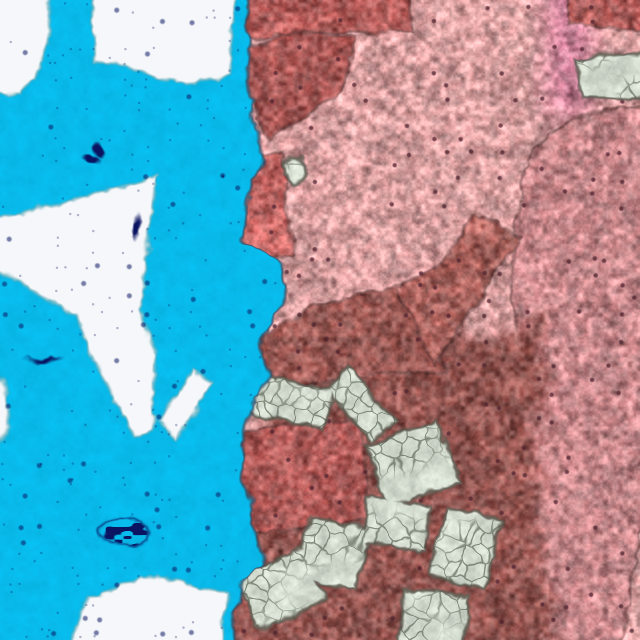
Reproduce this texture procedurally as a Shadertoy shader.

```glsl
// Thin section of a rock: blue resin with white voids beside mottled pink
// and brown grains with pale cracked crystals. Layered polygons and boxes are
// warped by value noise; noise, specks and cell cracks give the fine texture.

float hash(vec2 p) {
  vec3 q = fract(p.xyx * .1031);
  q += dot(q, q.yzx + 33.33);
  return fract((q.x + q.y) * q.z);
}

float noise(vec2 p) {
  vec2 i = floor(p), f = fract(p), o = vec2(1, 0);
  f *= f * (3. - 2. * f);
  return mix(mix(hash(i), hash(i + o), f.x),
             mix(hash(i + o.yx), hash(i + 1.), f.x), f.y);
}

float fbm(vec2 p) {
  return .5 * noise(p) + .3 * noise(p * 2.1 + 7.) + .2 * noise(p * 4.3 + 19.);
}

// Gap between the two nearest cell centres
float cracks(vec2 p) {
  float near = 9., next = 9.;
  for (int k = 0; k < 9; k++) {
    vec2 c = floor(p) + vec2(k % 3 - 1, k / 3 - 1);
    float d = distance(p, c + vec2(hash(c), hash(c + 41.)));
    next = min(next, max(near, d));
    near = min(near, d);
  }
  return next - near;
}

float specks(vec2 p, float share) {
  vec2 c = floor(p), o = .3 + .4 * vec2(hash(c + 3.), hash(c + 11.));
  return smoothstep(.24, .08, length(fract(p) - o)) * step(hash(c + 57.), share);
}

// Signed distance to a polygon with corners a to e
float poly(vec2 p, float ax, float ay, float bx, float by, float cx, float cy,
           float dx, float dy, float ex, float ey) {
  vec2 v[5] = vec2[5](vec2(ax, ay), vec2(bx, by), vec2(cx, cy), vec2(dx, dy), vec2(ex, ey));
  float m = 9., s = 1.;
  for (int i = 0; i < 5; i++) {
    vec2 g = v[(i + 4) % 5] - v[i], w = p - v[i];
    m = min(m, length(w - g * clamp(dot(w, g) / dot(g, g), 0., 1.)));
    bvec3 k = bvec3(w.y >= 0., w.y < g.y, g.x * w.y > g.y * w.x);
    if (all(k) || all(not(k))) s = -s;
  }
  return s * m;
}

float box(vec2 p, float x, float y, float rx, float ry, float turn) {
  float c = cos(turn), s = sin(turn);
  vec2 d = abs(mat2(c, -s, s, c) * (p - vec2(x, y))) - vec2(rx, ry);
  return max(d.x, d.y);
}

float oval(vec2 p, float x, float y, float rx, float ry) {
  return (length((p - vec2(x, y)) / vec2(rx, ry)) - 1.) * min(rx, ry);
}

float fill(float d) { return smoothstep(.003, -.003, d); }
float rim(float d) { return smoothstep(.005, 0., abs(d)); }

void grain(inout vec3 col, float d, vec3 tint) {
  col = mix(mix(col, tint, fill(d)), vec3(.36, .24, .24), .5 * rim(d));
}

// Left border of the rock by height
float rockEdge(float y) {
  float x[25] = float[25](.37, .366, .378, .412, .4, .392, .378, .377, .385,
    .4, .418, .41, .425, .445, .438, .378, .383, .395, .41, .405, .392, .383, .387, .388, .39);
  float t = clamp(y, 0., .999) * 24.;
  int i = int(t);
  return mix(x[i], x[i + 1], smoothstep(0., 1., fract(t)));
}

vec3 resin(vec2 p, vec2 q) {
  vec3 col = vec3(.03, .73, .92) * (.95 + .1 * fbm(p * 60.));
  // White voids
  float d = poly(q, -.1,.86, .03,.855, .07,.905, .085,1.1, -.1,1.1);
  d = min(d, poly(q, .135,1.1, .15,.905, .29,.866, .357,.885, .377,1.1));
  d = min(d, poly(q, -.05,.645, .247,.728, .215,.49, .11,.505, -.03,.6));
  d = min(d, poly(q, .11,.51, .217,.52, .243,.45, .237,.325, .21,.316));
  d = min(d, poly(q, .09,-.05, .14,.065, .225,.102, .358,.075, .34,-.05));
  d = min(d, box(q, .289, .37, .05, .02, .95));
  d = min(d, oval(q, -.006, .36, .02, .045));
  col = mix(col, vec3(.96, .97, .98), fill(d));
  col = mix(col, vec3(.4, .62, .65), .45 * rim(d));
  // Dark inclusions and a ringed bubble
  float blot = min(oval(q, .152, .768, .009, .012), oval(q, .14, .751, .011, .006));
  blot = min(blot, min(oval(q, .07, .438, .021, .004), oval(q, .216, .645, .005, .014)));
  float ring = oval(q, .195, .17, .037, .024);
  float ink = max(fill(blot), .8 * fill(abs(ring) - .001));
  ink = max(ink, fill(ring) * smoothstep(.5, .7, noise(p * vec2(70, 150))));
  ink = max(ink, .55 * specks(p * 42., .08) + .3 * specks(p * 85., .08));
  return mix(col, vec3(.04, .08, .38), ink);
}

vec3 rock(vec2 p, vec2 q) {
  vec3 red = vec3(.68, .36, .35), brown = vec3(.61, .36, .34);
  float mauve = smoothstep(.07, 0., abs(p.x - .89)) * smoothstep(.77, .87, p.y);
  vec3 col = mix(vec3(.84, .62, .62), vec3(.76, .45, .58), .7 * mauve);
  // Large grains
  grain(col, poly(q, .8,.64, .83,.765, .9,.82, 1.1,.85, .84,-.9), vec3(.77, .53, .54));
  float band = poly(q + .06 * fbm(p * 18.) - .03, .42,.41, .7,.47, .85,.5, .86,-.1, .3,-.1);
  col = mix(col, brown * .94, smoothstep(.02, -.03, band));
  grain(col, poly(q, .41,.47, .48,.52, .64,.56, .7,.42, .42,.4), brown);
  grain(col, poly(q, .62,.55, .69,.585, .74,.67, .81,.63, .68,.43), brown * 1.08);
  grain(col, box(q, .5, 1., .14, .055, .05), red);
  grain(col, poly(q, .36,.92, .47,.95, .555,.94, .53,.85, .42,.78), red * .95);
  grain(col, box(q, .4, .675, .05, .08, .1), red * 1.1);
  grain(col, box(q, .47, .255, .1, .08, .1), red);
  grain(col, box(q, 1., .99, .11, .04, -.1), red);
  // Mottling and dark grit
  col *= .62 + .78 * fbm(p * 75.);
  col += .22 * noise(p * 130. + 5.) - .11;
  col = mix(col, vec3(.3, .13, .18), .75 * specks(p * 48., .12));
  // Pale crystals
  float d = box(q, .453, .373, .06, .033, -.2);
  d = min(d, box(q, .563, .367, .056, .025, -.85));
  d = min(d, box(q, .645, .275, .06, .05, .35));
  d = min(d, box(q, .618, .182, .048, .036, -.1));
  d = min(d, box(q, .725, .145, .045, .055, -.25));
  d = min(d, box(q, .52, .135, .048, .048, -.25));
  d = min(d, box(q, .44, .08, .06, .045, .4));
  d = min(d, box(q, .675, 0., .05, .075, -.1));
  d = min(d, box(q, 1., .882, .095, .033, .05));
  d = min(d, oval(q, .46, .735, .016, .02));
  float vein = smoothstep(.16, 0., cracks(q * 42.)) * smoothstep(.3, .65, noise(p * 13. + 2.));
  vec3 pale = vec3(.84, .87, .82) * (.84 + .3 * fbm(p * 65.));
  col = mix(col, mix(pale, vec3(.38, .42, .36), .75 * vein), fill(d));
  return mix(col, vec3(.32, .32, .28), .75 * rim(d));
}

void mainImage(out vec4 fragColor, in vec2 fragCoord) {
  vec2 p = fragCoord / iResolution.xy;
  vec2 q = p + .018 * vec2(fbm(p * 32.), fbm(p * 32. + 50.)) - .009;
  float d = rockEdge(q.y) - q.x;
  vec3 col = mix(resin(p, q), rock(p, q), fill(d));
  fragColor = vec4(mix(col, vec3(.22, .24, .32), .6 * rim(d)), 1);
}
```
